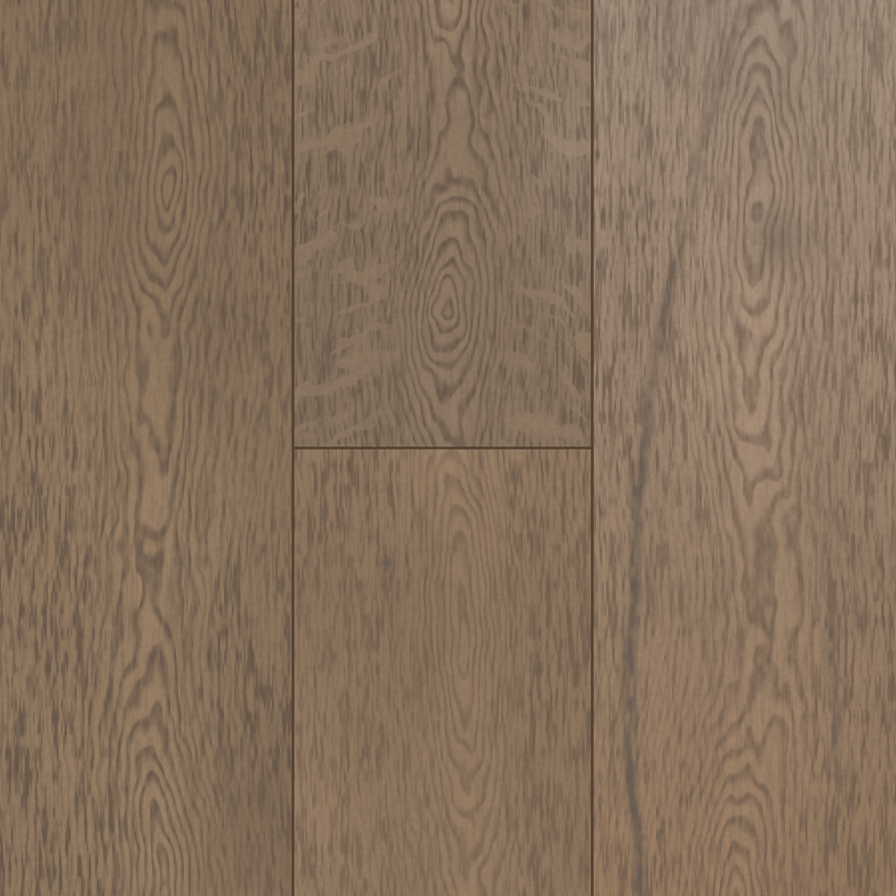
This texture is drawn by a WebGL 1 fragment shader. Its source:

```glsl
precision highp float;

uniform vec2 u_resolution;

const float SEAM_LEFT = 0.327;
const float SEAM_RIGHT = 0.661;
const float SEAM_CROSS = 0.5;
const float SEAM_HALF = 0.0013;
const vec3 SEAM_COLOR = vec3(0.31, 0.235, 0.175);
const vec3 GRAIN_COLOR = vec3(0.385, 0.325, 0.275);
const vec3 FLECK_COLOR = vec3(0.60, 0.51, 0.42);
const vec3 KNOT_COLOR = vec3(0.40, 0.35, 0.31);

float hash(vec2 p) {
  vec3 q = fract(p.xyx * 0.1031);
  q += dot(q, q.yzx + 33.33);
  return fract((q.x + q.y) * q.z);
}

float noise(vec2 p) {
  vec2 cell = floor(p);
  vec2 f = fract(p);
  f = f * f * (3.0 - 2.0 * f);
  float low = mix(hash(cell), hash(cell + vec2(1.0, 0.0)), f.x);
  float high = mix(hash(cell + vec2(0.0, 1.0)), hash(cell + 1.0), f.x);
  return mix(low, high, f.y);
}

float fbm(vec2 p) {
  float sum = 0.0;
  float gain = 0.5;
  for (int i = 0; i < 4; i++) {
    sum += gain * noise(p);
    p = p * 2.03 + 17.0;
    gain *= 0.5;
  }
  return sum / 0.9375;
}

// Soft elliptical spot, 1 at its centre
float spot(vec2 p, vec2 center, vec2 size) {
  vec2 d = (p - center) / size;
  return exp(-dot(d, d));
}

// Distance from the heart of the tree (x) and signed offset from its axis (y)
vec2 heartField(vec2 p, float axis, float center, float rate, float seed) {
  float wander = 0.04 * (noise(vec2(p.y * 3.5, seed)) - 0.5);
  float x = p.x - axis - wander + 0.016 * (fbm(p * vec2(14.0, 6.0) + seed) - 0.5);
  float depth = 0.055 * abs(sin(rate * (p.y - center)));
  depth += 0.04 * (fbm(vec2(p.y * 6.0, p.x * 12.0 + seed)) - 0.4);
  float ripple = 0.005 * (noise(p * vec2(85.0, 38.0) + seed) - 0.5);
  return vec2(length(vec2(x, depth)) + ripple, x);
}

// Growth ring: a slow rise to a dark edge, then a quick return
float ringLine(float phase) {
  float s = fract(phase);
  return smoothstep(0.3, 0.7, s) * (1.0 - smoothstep(0.78, 1.0, s));
}

// Short vertical pores
float pores(vec2 p, float seed) {
  float coarse = noise(p * vec2(270.0, 26.0) + seed);
  float fine = noise(p * vec2(450.0, 75.0) + seed * 2.0);
  return smoothstep(0.38, 0.8, 0.5 * coarse + 0.5 * fine);
}

// Pale ray flecks slanting away from the axis on both sides
float rayFlecks(vec2 p, float x, float seed) {
  float side = abs(x);
  vec2 q = vec2(side * 34.0 + 40.0 * step(0.0, x), (p.y + 0.6 * side) * 80.0);
  q += 4.0 * fbm(p * 24.0 + seed);
  return smoothstep(0.54, 0.78, noise(q + seed)) * smoothstep(0.03, 0.1, side);
}

// Dark mineral vein around a given x
float vein(vec2 p, float x, float width) {
  float d = (p.x - x + 0.014 * (fbm(vec2(p.y * 18.0, 4.0)) - 0.5)) / width;
  return exp(-d * d) * (0.25 + 0.9 * noise(p * vec2(190.0, 75.0)));
}

float lineMask(float d, float halfWidth, float pixel) {
  return 1.0 - smoothstep(halfWidth - pixel * 0.5, halfWidth + pixel, d);
}

void main() {
  vec2 p = gl_FragCoord.xy / u_resolution;
  float pixel = 1.0 / min(u_resolution.x, u_resolution.y);

  // Boards: two full lengths around a column cut in half
  float isLeft = 1.0 - step(SEAM_LEFT, p.x);
  float isRight = step(SEAM_RIGHT, p.x);
  float isMiddle = 1.0 - isLeft - isRight;
  float isUpper = isMiddle * step(SEAM_CROSS, p.y);
  float isLower = isMiddle - isUpper;
  float seed = 11.0 * isLeft + 23.0 * isUpper + 37.0 * isLower + 53.0 * isRight;

  // Axis x, oval centre y, oval rate and ring count of each board
  vec4 board = isLeft * vec4(0.178, 0.80, 4.0, 118.0)
    + isUpper * vec4(0.503, 0.65, 5.5, 150.0)
    + isLower * vec4(0.515, 0.27, 3.5, 135.0)
    + isRight * vec4(0.835 + 0.04 * p.y, 0.73, 4.2, 125.0);
  vec3 wood = isLeft * vec3(0.548, 0.455, 0.362)
    + isUpper * vec3(0.552, 0.466, 0.384)
    + isLower * vec3(0.574, 0.474, 0.378)
    + isRight * mix(vec3(0.585, 0.474, 0.372), vec3(0.622, 0.542, 0.475), p.y);

  // Knots push the rings aside
  float largeKnot = isRight * spot(p, vec2(0.866, 0.733), vec2(0.030, 0.036));
  float smallKnots = isLower * (spot(p, vec2(0.432, 0.372), vec2(0.009, 0.007))
    + 0.7 * spot(p, vec2(0.640, 0.375), vec2(0.005, 0.009)));
  vec2 heart = heartField(p, board.x, board.y, board.z, seed);
  float radius = heart.x + 0.012 * largeKnot + 0.01 * smallKnots;

  // Grain: bold rings at the heart, fine pores towards the edges
  float pore = pores(p, seed);
  float core = exp(-heart.y * heart.y / 0.0028);
  float rings = ringLine(radius * board.w) * (0.5 + 0.5 * noise(p * vec2(260.0, 110.0)));
  float ringGain = mix(0.28, 0.78, core) * (1.0 - 0.3 * isLower);
  float patches = 0.5 + fbm(p * vec2(9.0, 4.0) + seed);
  float grain = rings * ringGain + pore * mix(0.62, 0.16, core) * patches;
  grain *= 1.0 - 0.25 * isRight - 0.15 * isLower;

  float flecks = rayFlecks(p, heart.y, seed) * (isUpper + 0.15 * (1.0 - isUpper));
  grain *= 1.0 - 0.8 * flecks;

  // Stain, grain and marks
  float blotch = fbm(p * vec2(6.0, 3.0) + seed) - 0.5;
  vec3 color = wood * (1.0 + 0.20 * blotch + 0.05 * (core - 0.4));
  color = mix(color, GRAIN_COLOR, clamp(grain, 0.0, 0.85));
  color = mix(color, FLECK_COLOR, 0.22 * flecks);
  color += vec3(0.035, 0.04, 0.045) * isUpper * spot(p, vec2(0.64, 0.83), vec2(0.05, 0.15));

  float mainVein = vein(p, 0.704 + 0.22 * (p.y - 0.23) * (p.y - 0.23), 0.0065)
    * mix(1.0, 0.4, smoothstep(0.3, 0.9, p.y));
  float sideVein = vein(p, 0.948 - 0.065 * p.y, 0.005)
    * smoothstep(0.08, 0.16, p.y) * (1.0 - smoothstep(0.3, 0.42, p.y));
  color = mix(color, KNOT_COLOR, isRight * clamp(mainVein + 0.8 * sideVein, 0.0, 0.85));
  color = mix(color, KNOT_COLOR, 0.45 * largeKnot + 0.65 * smallKnots);
  color *= 0.975 + 0.05 * noise(p * 330.0);

  // Seams with a faint lit bevel
  float seam = min(abs(p.x - SEAM_LEFT), abs(p.x - SEAM_RIGHT));
  seam = min(seam, mix(1.0, abs(p.y - SEAM_CROSS), isMiddle));
  color += 0.015 * lineMask(seam, SEAM_HALF * 2.5, pixel);
  color = mix(color, SEAM_COLOR, 0.9 * lineMask(seam, SEAM_HALF, pixel));

  gl_FragColor = vec4(color, 1.0);
}
```
